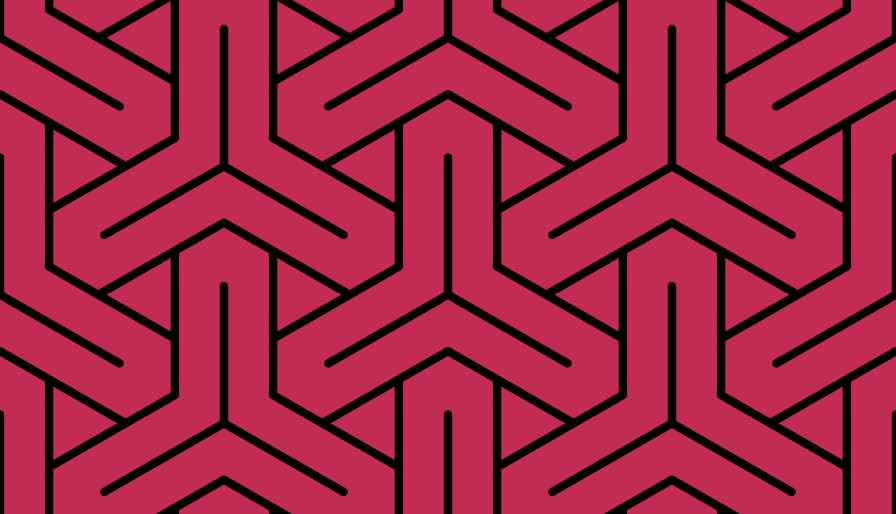
A WebGL 2 fragment shader for this pattern:

```glsl
#version 300 es
precision highp float;
// Interlocking three-armed figures on a hexagonal lattice, in black line on crimson.
// Each figure is folded to a single half arm, then drawn as the distance to two
// segments: the central spoke and the arm's edge. Wrapped cells make it tile.

uniform vec2 u_resolution;
out vec4 fragColor;

const vec3 GROUND_COLOR = vec3(0.76, 0.17, 0.32);
const vec3 LINE_COLOR = vec3(0.01, 0.0, 0.0);

const float SQRT3 = 1.73205;
const vec2 REPEATS = vec2(2.0, 2.0);    // cells across and down
const vec2 CELL = vec2(SQRT3, 1.0);     // one cell holds two figures
const vec2 PHASE = vec2(0.5, 0.353);    // first figure's centre, in cells
const float ARM_HALF_WIDTH = 0.19;      // lengths below are in cell heights
const float SPOKE_LENGTH = 0.534;
const float LINE_HALF_WIDTH = 0.0162;

// Distance to an upright segment rising from base
float uprightSegment(vec2 p, vec2 base, float len) {
    p -= base;
    p.y -= clamp(p.y, 0.0, len);
    return length(p);
}

// Distance to the lines of one figure centred on the origin
float figureLines(vec2 p) {
    // Fold the three mirrored arms onto the right half of the upper one
    const vec2 foldNormal = vec2(0.5, -0.5 * SQRT3);
    p.x = abs(p.x);
    p -= 2.0 * max(dot(p, foldNormal), 0.0) * foldNormal;
    p.x = abs(p.x);

    // Each edge starts at the inner corner and stops at the next figure
    vec2 corner = vec2(ARM_HALF_WIDTH, ARM_HALF_WIDTH / SQRT3);
    float edgeLength = 1.0 - 4.0 * corner.y;
    float spoke = uprightSegment(p, vec2(0.0), SPOKE_LENGTH);
    float edge = uprightSegment(p, corner, edgeLength);
    return min(spoke, edge);
}

// Distance to the nearest line of the whole lattice
float latticeLines(vec2 cellPos) {
    float dist = 1.0;
    for (int i = 0; i < 2; i++) {
        // The second figure sits half a cell away on both axes
        vec2 local = fract(cellPos - PHASE + 0.5 * float(i) + 0.5) - 0.5;
        for (int j = -1; j <= 1; j++) {
            dist = min(dist, figureLines((local + vec2(0.0, float(j))) * CELL));
        }
    }
    return dist;
}

void main() {
    vec2 cellPos = gl_FragCoord.xy / u_resolution * REPEATS;
    float pixelSize = REPEATS.y / u_resolution.y;

    // Line coverage, softened over one pixel
    float dist = latticeLines(cellPos);
    float ink = clamp(0.5 + (LINE_HALF_WIDTH - dist) / pixelSize, 0.0, 1.0);
    fragColor = vec4(mix(GROUND_COLOR, LINE_COLOR, ink), 1.0);
}
```
